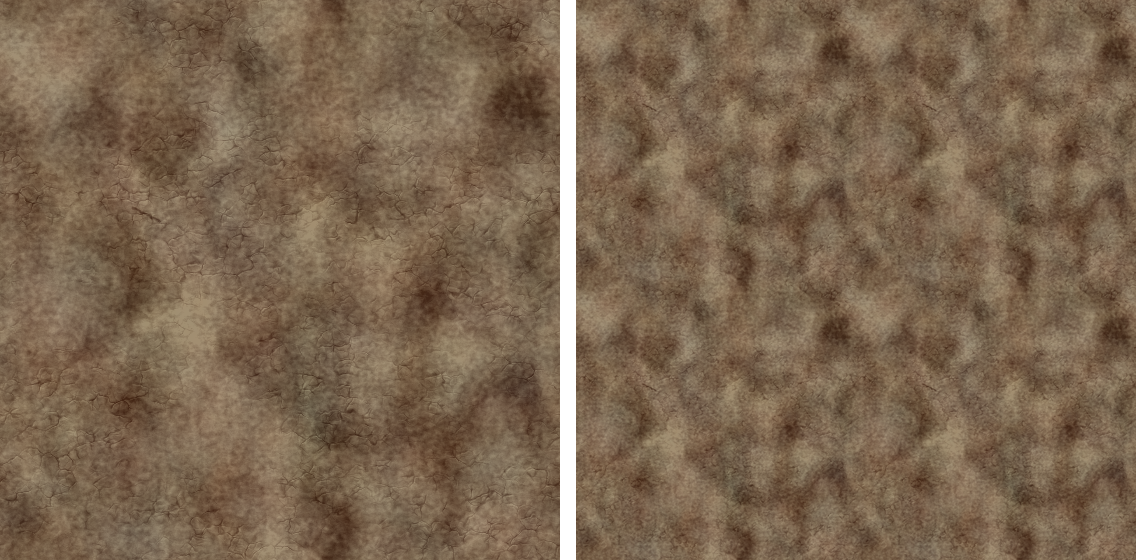
Left: one tile. Right: repeated 2 by 2.
Write a three.js fragment shader that draws this texture.

```glsl
// Tiling weathered brown leather: cloudy stains, fine grain and patches of cracks.
varying vec2 vUv;

vec2 hash2(vec2 cell, float seed) {
  vec3 q = fract(vec3(cell, seed) * vec3(0.1031, 0.1030, 0.0973));
  q += dot(q, q.yxz + 33.33);
  return fract((q.xx + q.yx) * q.zy);
}

// Slope at one lattice corner, wrapped to the period
float corner(vec2 cell, vec2 offset, vec2 period, float seed) {
  vec2 slope = hash2(mod(cell, period), seed) * 2.0 - 1.0;
  return dot(slope, offset);
}

// Gradient noise around zero that repeats over the canvas
float noise(vec2 uv, vec2 period, float seed) {
  vec2 p = uv * period;
  vec2 i = floor(p);
  vec2 f = fract(p);
  vec2 u = f * f * f * (f * (f * 6.0 - 15.0) + 10.0);
  vec2 e = vec2(1.0, 0.0);
  float low = mix(corner(i, f, period, seed), corner(i + e, f - e, period, seed), u.x);
  float high = mix(corner(i + e.yx, f - e.yx, period, seed),
                   corner(i + 1.0, f - 1.0, period, seed), u.x);
  return 1.6 * mix(low, high, u.y);
}

float clouds(vec2 uv, vec2 period, float seed) {
  float sum = 0.0;
  float gain = 1.0;
  for (int octave = 0; octave < 5; octave++) {
    sum += gain * noise(uv, period, seed);
    period *= 2.0;
    gain *= 0.57;
    seed += 3.7;
  }
  return sum;
}

// Cell borders: 1 in the middle of a crack, 0 away from it
float cracks(vec2 uv, vec2 period, float width, float seed) {
  vec2 p = uv * period;
  vec2 i = floor(p);
  float nearest = 8.0;
  float second = 8.0;
  for (int y = -1; y <= 1; y++) {
    for (int x = -1; x <= 1; x++) {
      vec2 cell = i + vec2(float(x), float(y));
      float d = length(cell + hash2(mod(cell, period), seed) - p);
      second = min(second, max(nearest, d));
      nearest = min(nearest, d);
    }
  }
  return 1.0 - smoothstep(0.0, width, second - nearest);
}

float crackDepth(vec2 uv) {
  return cracks(uv, vec2(30.0, 42.0), 0.14, 5.0)
       + 0.5 * cracks(uv, vec2(56.0, 76.0), 0.24, 9.0);
}

float segment(vec2 p, vec2 a, vec2 b) {
  vec2 along = b - a;
  float t = clamp(dot(p - a, along) / dot(along, along), 0.0, 1.0);
  return length(p - a - along * t);
}

void main() {
  // Ragged coordinates for stains and cracks
  vec2 sway = vec2(noise(vUv, vec2(9.0), 11.0), noise(vUv, vec2(9.0), 12.0));
  vec2 ragged = vec2(noise(vUv, vec2(48.0), 13.0), noise(vUv, vec2(48.0), 14.0))
              + 0.6 * vec2(noise(vUv, vec2(110.0), 15.0), noise(vUv, vec2(110.0), 16.0));
  vec2 stainUv = vUv + 0.02 * sway + 0.003 * ragged;
  vec2 crackUv = vUv + 0.01 * sway + 0.0045 * ragged;

  // Light and dark stains
  float tone = 3.2 * clouds(stainUv, vec2(7.0, 6.0), 21.0) + 0.4;
  float blot = smoothstep(0.15, 0.7, clouds(stainUv, vec2(6.0), 45.0));
  tone -= 1.5 * blot;

  // Fine grain
  float grain = clouds(vUv + 0.002 * ragged, vec2(80.0, 96.0), 67.0);
  tone += 1.6 * grain;

  // Broken cracks with a lit lower edge
  float cracked = smoothstep(-0.55, 0.3, clouds(vUv, vec2(4.0), 83.0));
  float broken = smoothstep(-0.4, 0.35, noise(vUv, vec2(30.0), 97.0));
  float depth = crackDepth(crackUv);
  float lit = max(crackDepth(crackUv + vec2(-0.0012, 0.0022)) - depth, 0.0);
  tone += cracked * broken * (1.2 * lit - 1.8 * depth);

  // One short scar
  float scar = segment(vUv + 0.003 * ragged, vec2(0.238, 0.629), vec2(0.284, 0.605));
  tone -= 3.5 * (1.0 - smoothstep(0.0005, 0.004, scar));

  // Brown ramp with rusty and ashen tints
  tone = clamp(tone, -4.5, 3.4);
  vec3 color = vec3(0.472, 0.386, 0.298) + tone * vec3(0.047, 0.051, 0.045);
  float rust = clouds(stainUv, vec2(6.0, 5.0), 113.0);
  float ash = clouds(stainUv, vec2(6.0), 131.0);
  color += rust * vec3(0.015, -0.011, -0.015);
  color += ash * vec3(0.0, 0.002, 0.017);
  gl_FragColor = vec4(color, 1.0);
}
```
